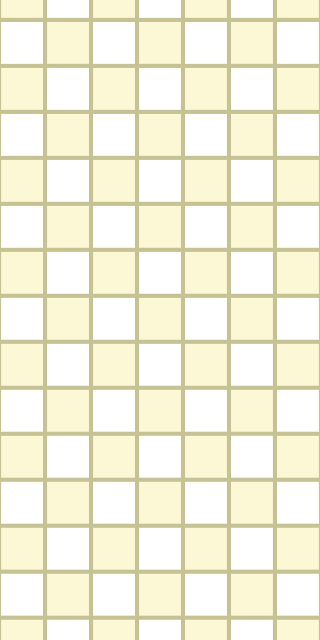
This pattern is drawn by a Shadertoy shader. Its source:

```glsl
// Checkerboard of cream and white square tiles, parted by an even khaki grid.
// Tiles are counted from the canvas centre; the parity of column plus row picks
// the fill, and the distance to the nearest tile border draws the grid lines.

#define TILE_PITCH 0.1437              // tile spacing, in canvas widths
#define LINE_WIDTH 0.0128              // grid line thickness, in canvas widths
#define GRID_SHIFT vec2(0.0, 0.0037)   // centre of the middle tile
#define CREAM vec3(0.988, 0.969, 0.835)
#define WHITE vec3(1.0)
#define KHAKI vec3(0.780, 0.761, 0.576)

// Distance to the nearest tile border, in canvas widths
float borderDistance(vec2 tilePos) {
    vec2 toBorder = 0.5 - abs(fract(tilePos) - 0.5);
    return min(toBorder.x, toBorder.y) * TILE_PITCH;
}

// Alternating fill, cream in the middle tile
vec3 tileColour(vec2 tilePos) {
    vec2 cell = floor(tilePos);
    return mod(cell.x + cell.y, 2.0) < 0.5 ? CREAM : WHITE;
}

void mainImage(out vec4 fragColor, in vec2 fragCoord) {
    float pixel = 1.0 / iResolution.x;
    vec2 pos = (fragCoord - 0.5 * iResolution.xy) * pixel - GRID_SHIFT;

    // Tile units, with whole numbers on the borders
    vec2 tilePos = pos / TILE_PITCH + 0.5;

    // Lines cover the tile borders, with edges smoothed over one pixel
    float edge = 0.5 * LINE_WIDTH - borderDistance(tilePos);
    float line = clamp(edge / pixel + 0.5, 0.0, 1.0);

    fragColor = vec4(mix(tileColour(tilePos), KHAKI, line), 1.0);
}
```
